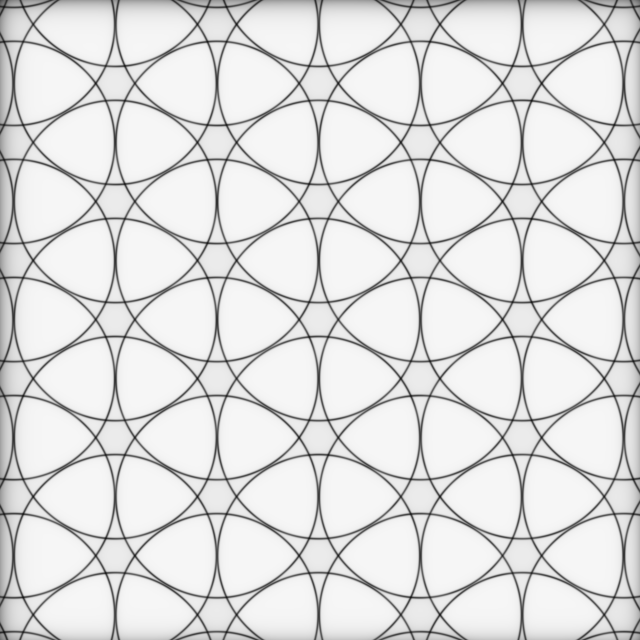
This pattern is drawn by a WebGL 1 fragment shader. Its source:

```glsl
precision highp float;
uniform vec2 u_resolution;

// Slow layered sines: uneven ink along the lines
float inkVariation(vec2 p) {
  return 0.5 * sin(83.0 * p.x + 2.0 * sin(61.0 * p.y))
       + 0.5 * sin(97.0 * p.y + 2.0 * sin(71.0 * p.x));
}

// Soft shadow inside the border, heavier on the left and top
float borderShade(vec2 p) {
  return 0.36 * exp(-p.x / 0.013)
       + 0.38 * exp(-(1.0 - p.y) / 0.013)
       + 0.26 * exp(-(1.0 - p.x) / 0.011)
       + 0.20 * exp(-p.y / 0.011);
}

void main() {
  vec2 p = gl_FragCoord.xy / u_resolution;
  float pixel = 1.0 / min(u_resolution.x, u_resolution.y);
  vec2 halfCell = vec2(0.1589, 0.09225);
  float radius = 0.158;
  float lineWidth = max(0.0018, 0.75 * pixel);
  float ink = 0.63 + 0.06 * inkVariation(p);

  float light = 1.0;
  float coverage = 0.0;

  // Overlapping circles on two interleaved rectangular grids
  for (int grid = 0; grid < 2; grid++) {
    vec2 q = p - vec2(0.498, 0.5007) + halfCell * float(grid);
    q = mod(q + halfCell, 2.0 * halfCell) - halfCell;
    for (int i = -1; i <= 1; i++) {
      for (int j = -1; j <= 1; j++) {
        vec2 center = 2.0 * halfCell * vec2(float(i), float(j));
        float d = length(q - center) - radius;
        float stroke = d / lineWidth;
        light *= 1.0 - ink * exp(-stroke * stroke);
        light *= 1.0 - 0.05 * exp(-abs(d) / 0.005);
        coverage += 1.0 - smoothstep(-pixel, pixel, d);
      }
    }
  }

  // Stars lie under one circle, rounded triangles under three
  float paper = 0.905 + 0.02 * coverage;
  float shade = paper * light * (1.0 - borderShade(p));
  gl_FragColor = vec4(vec3(clamp(shade, 0.0, 1.0)), 1.0);
}
```
